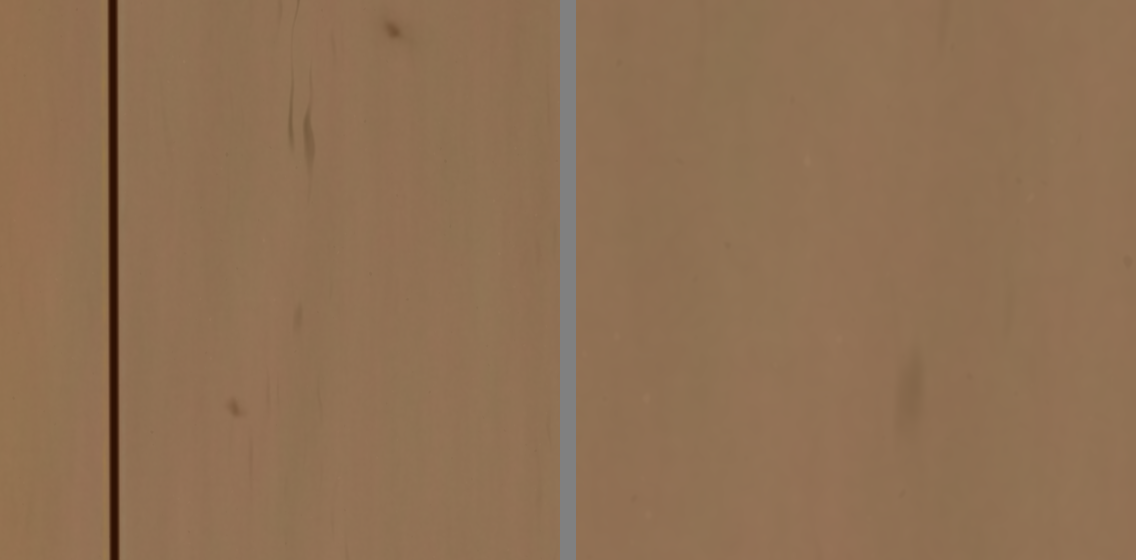
Left, the full canvas; right, a detail of the centre.
This texture is drawn by a Shadertoy shader. Its source:

```glsl
#define DARK_WOOD vec3(0.53, 0.41, 0.30)
#define LIGHT_WOOD vec3(0.59, 0.465, 0.35)
#define GROOVE_CORE vec3(0.18, 0.065, 0.01)
#define GROOVE_RIM vec3(0.28, 0.15, 0.07)
#define GROOVE_X 0.203
#define GROOVE_TILT 0.003
#define GROOVE_HALF 0.0085
#define FIGURE_X 0.525
#define FIGURE_WIDTH 0.065
#define FIGURE_DEPTH 0.11
#define MOTTLE 0.24

vec2 hash2(vec2 p) {
    vec3 q = fract(p.xyx * vec3(0.1031, 0.1030, 0.0973));
    q += dot(q, q.yzx + 33.33);
    return fract((q.xx + q.yz) * q.zy) * 2.0 - 1.0;
}

float gradientNoise(vec2 p) {
    vec2 cell = floor(p), f = p - cell;
    vec2 w = f * f * f * (f * (f * 6.0 - 15.0) + 10.0);
    vec2 e = vec2(0.0, 1.0);
    float a = dot(hash2(cell), f);
    float b = dot(hash2(cell + e.yx), f - e.yx);
    float c = dot(hash2(cell + e.xy), f - e.xy);
    float d = dot(hash2(cell + e.yy), f - e.yy);
    return mix(mix(a, b, w.x), mix(c, d, w.x), w.y);
}

// Gaussian bump of the given width
float bump(float x, float width) {
    return exp(-x * x / (width * width));
}

// Broken, wavering dark fibres, strongest along the heart of the board
float figure(vec2 uv) {
    float x = uv.x + 0.022 * gradientNoise(uv * vec2(5.0, 5.0) + 7.0)
                   + 0.010 * gradientNoise(uv * vec2(18.0, 16.0) + 31.0);
    float fibre = smoothstep(0.12, 0.5, gradientNoise(vec2(x * 62.0, uv.y * 6.0) + 53.0));
    float patches = smoothstep(-0.2, 0.3, gradientNoise(uv * vec2(12.0, 8.0) + 11.0));
    float band = bump(uv.x - FIGURE_X, FIGURE_WIDTH) + 0.6 * bump(uv.x - 0.985, 0.02);
    return fibre * patches * (band + 0.08);
}

// Two small smudged knots
float knots(vec2 uv) {
    float shade = 0.0;
    for (int i = 0; i < 2; i++) {
        float k = float(i);
        vec2 p = uv - vec2(0.42 + 0.285 * k, 0.27 + 0.675 * k);
        p += 0.012 * vec2(gradientNoise(uv * 40.0), gradientNoise(uv * 40.0 + 19.0));
        p.x += 0.5 * p.y;
        shade += bump(length(p), 0.012) + 0.35 * k * bump(length(p), 0.035);
    }
    return shade;
}

vec3 wood(vec2 uv) {
    // Soft upright streaks, paler towards the bottom
    float tone = 0.16 - 0.32 * (uv.y - 0.4);
    tone += 0.55 * gradientNoise(vec2(uv.x * 9.0, uv.y * 1.4) + 3.0);
    tone += 0.38 * gradientNoise(vec2(uv.x * 26.0, uv.y * 2.5) + 23.0);
    tone += 0.22 * gradientNoise(vec2(uv.x * 75.0, uv.y * 7.0) + 41.0);

    // Fine blotches and dust
    tone += MOTTLE * gradientNoise(uv * vec2(60.0, 48.0) + 61.0);
    tone += MOTTLE * gradientNoise(uv * vec2(135.0, 115.0) + 83.0);
    float dust = gradientNoise(uv * vec2(105.0, 85.0) + 97.0);
    tone += 0.7 * smoothstep(0.42, 0.7, dust) - 0.9 * smoothstep(0.42, 0.7, -dust);

    vec3 color = mix(DARK_WOOD, LIGHT_WOOD, 0.5 + 0.5 * tone);

    // Drift between olive and pink, with a warmer left board
    float hue = gradientNoise(vec2(uv.x * 11.0, uv.y * 2.2) + 71.0)
              + 0.5 * gradientNoise(uv * vec2(38.0, 20.0) + 29.0);
    color += hue * vec3(0.018, -0.010, 0.006);
    color += vec3(0.012, 0.0, -0.015) * (1.0 - smoothstep(0.0, GROOVE_X, uv.x));

    color -= FIGURE_DEPTH * figure(uv) * vec3(1.0, 0.9, 0.85);
    return color - 0.085 * knots(uv);
}

void mainImage(out vec4 fragColor, in vec2 fragCoord) {
    vec2 uv = fragCoord / iResolution.xy;
    vec3 color = wood(uv);

    // Worn lips: yellowish on the left, greyer on the right
    float side = uv.x - GROOVE_X + GROOVE_TILT * (uv.y - 0.5);
    float dist = abs(side);
    vec3 lip = side < 0.0 ? vec3(0.025, 0.022, -0.025) : vec3(0.005, 0.018, 0.018);
    float wear = 0.8 + gradientNoise(vec2(side * 90.0, uv.y * 30.0) + 13.0);
    color += lip * wear * bump(dist - 0.017, 0.005);

    // Groove with a brown rim around a nearly black core
    float rim = 1.0 - smoothstep(GROOVE_HALF - 0.003, GROOVE_HALF + 0.003, dist);
    float core = 1.0 - smoothstep(0.3 * GROOVE_HALF, 0.85 * GROOVE_HALF, dist);
    color = mix(color, mix(GROOVE_RIM, GROOVE_CORE, core), rim);

    fragColor = vec4(color, 1.0);
}
```
